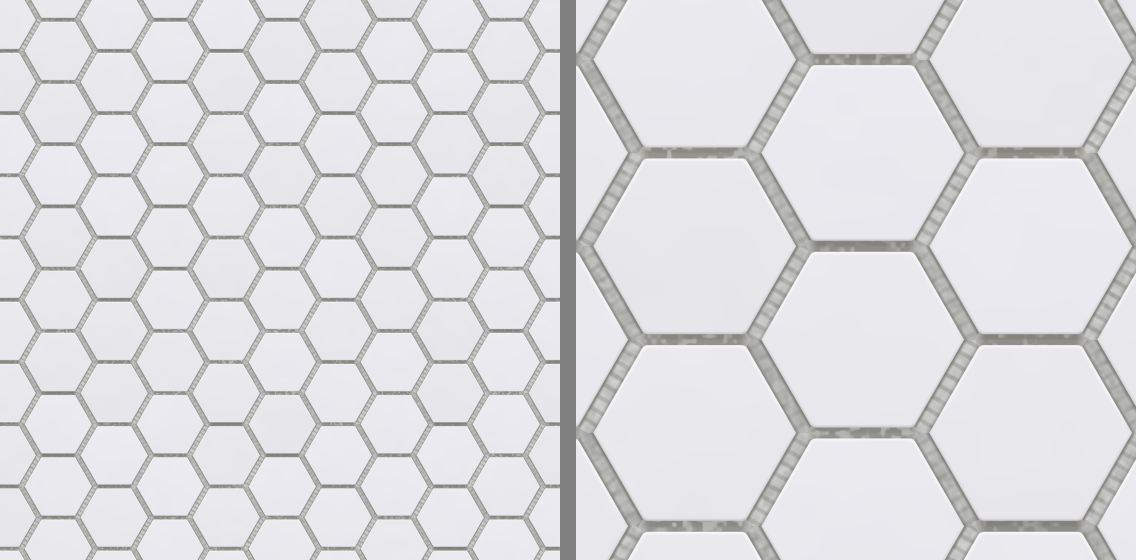
Left, the full canvas; right, a detail of the centre.
Give the GLSL for this pattern, as a Shadertoy shader.

```glsl
const vec2 GRID = vec2(10.0, 9.0);          // columns, rows
const vec2 PITCH = 1.0 / GRID;
const vec2 ORIGIN = vec2(0.004, 0.0756);    // centre of the first tile
const float APOTHEM = 0.0523;
const float CORNER = 0.0022;                // softness of tile corners
const float BEVEL = 0.0026;
const float SHADOW_WIDTH = 0.0026;
const float RUNG_PITCH = 0.0078;
const float TILE_VARIATION = 0.014;
const vec3 GLAZE = vec3(0.912, 0.911, 0.930);
const vec3 HIGHLIGHT = vec3(0.975, 0.975, 0.982);
const vec3 EDGE_SHADE = vec3(0.76, 0.76, 0.76);
const vec3 MESH = vec3(0.79, 0.79, 0.785);
const vec3 GROUT = vec3(0.67, 0.67, 0.66);
const vec3 DARK_GROUT = vec3(0.47, 0.46, 0.435);

float hash(vec2 p) {
    return fract(sin(dot(p, vec2(127.1, 311.7))) * 43758.5453);
}

float noise(vec2 p) {
    vec2 i = floor(p), f = fract(p);
    f = f * f * (3.0 - 2.0 * f);
    return mix(mix(hash(i), hash(i + vec2(1, 0)), f.x),
               mix(hash(i + vec2(0, 1)), hash(i + vec2(1, 1)), f.x), f.y);
}

float smoothMax(float a, float b, float k) {
    float h = max(k - abs(a - b), 0.0) / k;
    return max(a, b) + h * h * k * 0.25;
}

// Cell metric: x for the flat edges, y for the slanted ones, 1 on the border
vec2 cellMetric(vec2 q) {
    vec2 u = abs(q) * GRID;
    return vec2(2.0 * u.y, 1.5 * u.x + u.y);
}

// Offset from the nearest centre of the two interleaved lattices
vec2 tileOffset(vec2 p) {
    vec2 period = PITCH * vec2(2.0, 1.0);
    vec2 a = p - period * round(p / period);
    vec2 b = p - PITCH * vec2(1.0, 0.5);
    b -= period * round(b / period);
    vec2 ma = cellMetric(a), mb = cellMetric(b);
    return max(ma.x, ma.y) < max(mb.x, mb.y) ? a : b;
}

float tileDistance(vec2 q) {
    q = abs(q);
    float slant = dot(q, vec2(0.866, 0.5));
    return smoothMax(q.y, slant, CORNER) - APOTHEM;
}

vec3 tileColor(vec2 p, vec2 q, float dist, bool flatEdge) {
    float tint = hash(round((p - q) * GRID * 2.0)) - 0.5;
    vec3 color = GLAZE + tint * TILE_VARIATION * vec3(0.7, 0.7, 1.3);
    color += 0.10 * q.y + 0.006 * (noise(p * 45.0) - 0.5);

    // Bevel: lit above, shaded below
    float rim = smoothstep(-BEVEL, 0.0, dist);
    float lit = smoothstep(-0.01, 0.02, q.y);
    color = mix(color, HIGHLIGHT, rim * lit * 0.9);
    return mix(color, EDGE_SHADE, rim * rim * (1.0 - lit) * (flatEdge ? 0.8 : 0.5));
}

vec3 jointColor(vec2 p, vec2 q, float dist, bool flatEdge) {
    // Frame of the joint, shared by both neighbouring tiles
    vec2 side = mix(vec2(-1.0), vec2(1.0), step(0.0, q));
    vec2 toMiddle = flatEdge ? vec2(0.0, side.y * PITCH.y * 0.5)
                             : side * PITCH * vec2(0.5, 0.25);
    bool rising = side.x * side.y < 0.0;
    vec2 along = flatEdge ? vec2(1.0, 0.0) : vec2(0.5, rising ? 0.866 : -0.866);
    vec2 local = q - toMiddle;
    float t = dot(local, along);
    float across = dot(local, vec2(-along.y, along.x));
    float wear = hash(round((p - local) * GRID * 4.0));
    float grain = noise(p * 330.0);
    float shadow = 1.0 - smoothstep(0.0, SHADOW_WIDTH, dist);
    float upper = smoothstep(-0.001, 0.001, across);

    if (flatEdge) {
        float speckle = smoothstep(0.45, 0.9, grain) * mix(0.1, 0.65, wear);
        float node = smoothstep(0.026, 0.034, abs(t));
        vec3 color = mix(DARK_GROUT, GROUT, 0.12 + 0.25 * wear + 0.2 * (1.0 - upper));
        return mix(color, MESH, max(speckle, node * 0.75));
    }

    // Ladder of mesh threads, stronger on rising joints
    float phase = abs(fract(t / RUNG_PITCH + wear) - 0.5);
    float thread = smoothstep(0.08, 0.24, phase);
    float strength = rising ? 0.95 : 0.4;
    vec3 color = mix(GROUT, MESH, thread * strength * (0.7 + 0.3 * wear));
    color += 0.10 * (grain - 0.5);
    float depth = mix(rising ? 0.45 : 0.65, 0.85, upper);
    return mix(color, DARK_GROUT, shadow * depth);
}

void mainImage(out vec4 fragColor, in vec2 fragCoord) {
    float pixel = 1.0 / min(iResolution.x, iResolution.y);
    vec2 p = fragCoord * pixel - ORIGIN;
    vec2 q = tileOffset(p);
    vec2 metric = cellMetric(q);
    bool flatEdge = metric.x > metric.y;
    float dist = tileDistance(q);

    vec3 tile = tileColor(p, q, dist, flatEdge);
    vec3 joint = jointColor(p, q, dist, flatEdge);
    float cover = smoothstep(-0.75 * pixel, 0.75 * pixel, dist);
    fragColor = vec4(mix(tile, joint, cover), 1.0);
}
```
